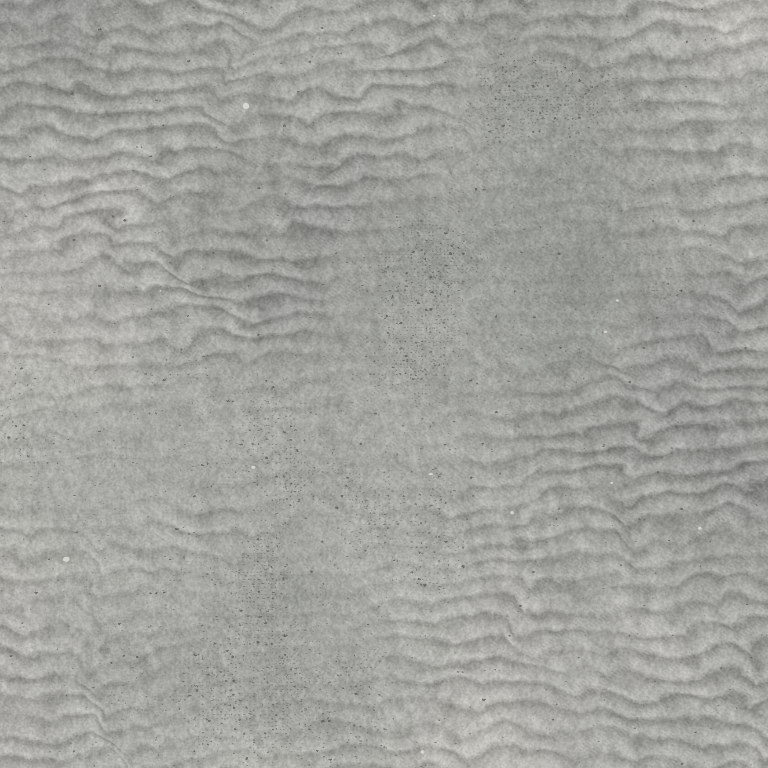
This texture is drawn by a Shadertoy shader. Its source:

```glsl
// Grey tidal sand: broken wind ripples, a calm diagonal band and scattered grit.
#define SAND_COLOR vec3(0.650, 0.650, 0.634)
#define RIPPLE_COUNT 34.0
#define RIPPLE_CONTRAST 0.058
#define LOBE_COUNT 10.0
#define RELIEF_CONTRAST 0.17
#define GRAIN_CONTRAST 0.085
#define TONE_CONTRAST 0.19
#define GRIT_DENSITY 0.55
#define SHELL_DENSITY 0.05

float hash(vec2 p) {
    return fract(sin(dot(p, vec2(127.1, 311.7))) * 43758.5453);
}

float noise(vec2 p) {
    vec2 i = floor(p), f = fract(p);
    f = f * f * (3.0 - 2.0 * f);
    return mix(mix(hash(i), hash(i + vec2(1, 0)), f.x),
               mix(hash(i + vec2(0, 1)), hash(i + vec2(1, 1)), f.x), f.y);
}

float fbm(vec2 p) {
    float sum = 0.0, weight = 0.533;
    for (int i = 0; i < 4; i++) {
        sum += weight * noise(p);
        p = mat2(1.6, 1.2, -1.2, 1.6) * p + 7.3;
        weight *= 0.5;
    }
    return sum;
}

float segmentDistance(vec2 p, vec2 a, vec2 b) {
    vec2 d = b - a;
    return length(p - a - d * clamp(dot(p - a, d) / dot(d, d), 0.0, 1.0));
}

// Smooth, gritty ground: 1 inside the diagonal band, 0 in the rippled areas.
float calmBand(vec2 p) {
    float d = min(segmentDistance(p, vec2(0.33, 0.15), vec2(0.72, 0.77)),
                  segmentDistance(p, vec2(0.14, 0.40), vec2(0.50, 0.45)) + 0.04);
    return 1.0 - smoothstep(0.04, 0.25, d + 0.22 * (fbm(p * 6.0) - 0.5));
}

// Phase offset of one lobe column, drifting along its height.
float lobeShift(float column, float y) {
    return 1.2 * noise(vec2(column * 17.3, y * 7.0 + column * 3.1));
}

// Lit crest on top, slow fade, narrow shadow under the next crest.
float ripples(vec2 p) {
    float u = p.x * LOBE_COUNT + 2.6 * (fbm(p * vec2(4.0, 9.0)) - 0.5);
    float column = floor(u), s = fract(u);
    float shift = mix(lobeShift(column, p.y), lobeShift(column + 1.0, p.y),
                      smoothstep(0.7, 1.0, s));
    float arch = 1.5 * s * (1.0 - s);
    float bend = 1.5 * noise(p * 3.0 + 5.0) + 1.1 * fbm(p * vec2(20.0, 24.0));
    float f = fract(p.y * RIPPLE_COUNT + shift + bend - arch);
    float crest = smoothstep(0.0, 0.14, f) - smoothstep(0.14, 0.75, f);
    float shadow = smoothstep(0.50, 0.88, f) * (1.0 - smoothstep(0.90, 1.0, f));
    return crest - 1.1 * shadow - 0.13;
}

// Bumps lit from above.
float relief(vec2 p, float scale) {
    vec2 q = mat2(0.8, 0.6, -0.6, 0.8) * p * scale;
    return fbm(q) - fbm(q + vec2(0.26, 0.36));
}

// One jittered, ragged pebble per cell; returns its coverage.
float pebbles(vec2 p, float scale, float density, float radius, float seed) {
    vec2 q = p * scale, cell = floor(q);
    vec2 jitter = vec2(hash(cell + seed), hash(cell + seed + 31.7));
    vec2 d = fract(q) - mix(vec2(0.3), vec2(0.7), jitter);
    d.y *= 1.0 + 0.6 * jitter.x;
    float size = radius * mix(0.3, 1.0, hash(cell + seed + 63.1));
    float edge = 0.7 * scale / iResolution.y;
    float wobble = size * 1.2 * (noise(q * 7.0) - 0.5);
    float cover = 1.0 - smoothstep(size - edge, size + edge, length(d) + wobble);
    return cover * step(hash(cell + seed + 97.3), density);
}

void mainImage(out vec4 fragColor, in vec2 fragCoord) {
    vec2 p = fragCoord / iResolution.xy;
    float calm = calmBand(p);

    // Ripples weaken in the band and in random patches
    float patches = smoothstep(0.25, 0.62, fbm(p * vec2(9.0, 14.0) + 11.0));
    float strength = mix(1.0, 0.24, calm) * mix(0.45, 1.15, patches);
    float light = RIPPLE_CONTRAST * strength * ripples(p);

    // Broad tone and uneven ground
    float tone = fbm(p * 3.0 + 2.0) - 0.5;
    light += TONE_CONTRAST * tone + 0.018 * (calm - 0.4);
    light += 0.05 * (fbm(p * vec2(14.0, 26.0) + 40.0) - 0.5);
    light += RELIEF_CONTRAST * relief(p, 34.0) * mix(0.75, 0.35, calm);
    light += RELIEF_CONTRAST * 0.55 * relief(p, 110.0);

    // Fine grain, turned so that no lattice shows
    vec2 turned = mat2(0.83, 0.56, -0.56, 0.83) * p;
    light += GRAIN_CONTRAST * (noise(turned * 470.0) - 0.5);
    light += 0.55 * GRAIN_CONTRAST * (noise(turned.yx * 260.0) - 0.5);
    vec3 color = SAND_COLOR + light;
    color += vec3(-0.003, 0.002, -0.003) * calm + vec3(0.012, 0.0, -0.012) * tone;

    // Clustered dark grit in three sizes
    float cluster = smoothstep(0.44, 0.70, fbm(p * 9.0 + 23.0));
    float density = GRIT_DENSITY * (calm * cluster + 0.02 + 0.10 * calm);
    for (int i = 0; i < 3; i++) {
        float k = float(i);
        float grit = pebbles(p, 210.0 - 45.0 * k, density / (1.0 + 1.6 * k), 0.25, 13.0 * k);
        color = mix(color, vec3(0.34, 0.34, 0.32), grit * (0.45 + 0.15 * k));
    }

    // Sparse pale shell chips
    float shell = pebbles(p, 17.0, SHELL_DENSITY, 0.065, 71.0);
    color = mix(color, vec3(0.86, 0.86, 0.84), shell * 0.9);

    fragColor = vec4(clamp(color, 0.0, 1.0), 1.0);
}
```
